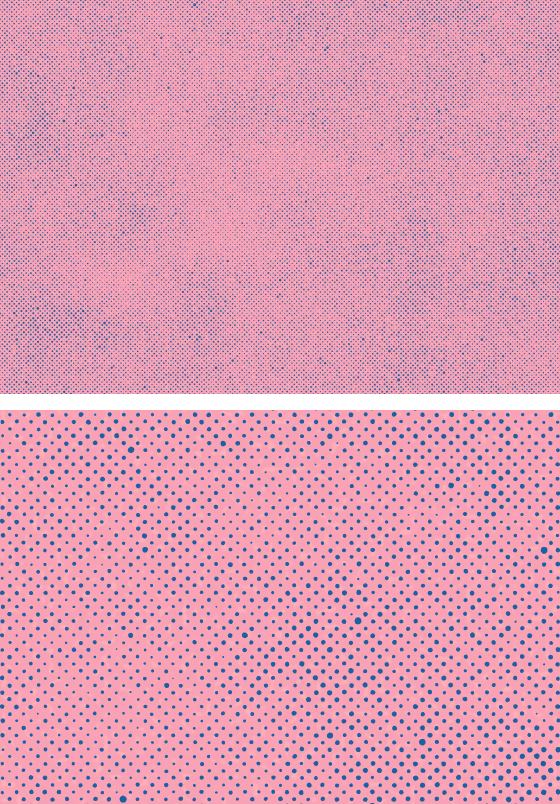
Top, the full canvas; bottom, a detail of the centre.
Give the GLSL for this pattern, as a Shadertoy shader.

```glsl
// Fine staggered halftone: small blue ink dots on pink paper.
// Two interleaved square lattices carry dots whose radius follows soft cloudy
// tone plus per-dot wear; sub-pixel samples keep the tiny dots smooth.

const float ROWS = 83.0;      // lattice cells down the canvas
const float DOT_RADIUS = 0.143; // mean radius, in cells
const int SAMPLES = 3;        // sub-samples along each pixel axis
const vec3 PAPER = vec3(0.98, 0.635, 0.71);
const vec3 FLECK = vec3(1.0, 0.72, 0.73);
const vec3 INK = vec3(0.10, 0.38, 0.63);

// Two independent random values in 0..1 for an integer cell
vec2 hash22(vec2 cell) {
    uvec2 v = uvec2(ivec2(cell)) * 1664525u + 1013904223u;
    v.x += v.y * 1664525u;
    v.y += v.x * 1664525u;
    v ^= v >> 16u;
    v.x += v.y * 1664525u;
    v.y += v.x * 1664525u;
    v ^= v >> 16u;
    return vec2(v & 65535u) / 65535.0;
}

float gradientDot(vec2 cell, vec2 corner, vec2 f) {
    float angle = 6.28318 * hash22(cell + corner).x;
    return dot(vec2(cos(angle), sin(angle)), f - corner);
}

// Gradient noise, roughly -0.7..0.7
float gradientNoise(vec2 p) {
    vec2 cell = floor(p), f = p - cell;
    vec2 u = f * f * f * (f * (f * 6.0 - 15.0) + 10.0);
    float low = mix(gradientDot(cell, vec2(0, 0), f), gradientDot(cell, vec2(1, 0), f), u.x);
    float high = mix(gradientDot(cell, vec2(0, 1), f), gradientDot(cell, vec2(1, 1), f), u.x);
    return mix(low, high, u.y);
}

float fbm(vec2 p) {
    float sum = 0.0, gain = 1.0;
    for (int i = 0; i < 4; i++) {
        sum += gain * gradientNoise(p);
        p = p * 2.03 + 17.0;
        gain *= 0.55;
    }
    return sum;
}

float softSpot(vec2 p, vec2 centre, vec2 size) {
    vec2 d = (p - centre) / size;
    return exp(-dot(d, d));
}

// Relative dot size: pale middle and lower left, heavier sides
float inkTone(vec2 p) {
    float tone = 1.09 + 0.28 * fbm(p * 4.5 + 31.0);
    tone -= 0.20 * softSpot(p, vec2(0.70, 0.50), vec2(0.25, 0.42));
    tone -= 0.22 * softSpot(p, vec2(0.26, 0.31), vec2(0.20, 0.09));
    tone -= 0.16 * softSpot(p, vec2(0.47, 0.79), vec2(0.14, 0.18));
    tone += 0.14 * softSpot(p, vec2(0.25, 0.18), vec2(0.15, 0.08));
    tone += 0.10 * softSpot(p, vec2(0.72, 0.70), vec2(0.09, 0.07));
    return tone;
}

// Coverage of one square lattice of worn dots
float dotLattice(vec2 p, float shift, float radius, float edge) {
    vec2 q = p + shift;
    vec2 cell = floor(q);
    vec2 seed = cell + shift * 614.0;
    vec2 wear = hash22(seed + 301.0);
    vec2 jitter = (hash22(seed + 907.0) - 0.5) * 0.07;
    float size = radius * mix(0.74, 1.24, wear.x);
    size *= 1.0 + 0.55 * smoothstep(0.975, 1.0, wear.y);
    size *= 1.0 - 0.45 * smoothstep(0.06, 0.0, wear.y);
    vec2 d = q - cell - 0.5 - jitter;
    float rough = 0.035 * gradientNoise(p * 5.0 + 80.0);
    return 1.0 - smoothstep(-edge, edge, length(d) + rough - size);
}

void mainImage(out vec4 fragColor, in vec2 fragCoord) {
    vec2 canvas = fragCoord / iResolution.y;
    float radius = DOT_RADIUS * clamp(inkTone(canvas), 0.55, 1.45);
    float edge = 0.5 * ROWS / (iResolution.y * float(SAMPLES));

    // Average the ink over the pixel
    float ink = 0.0;
    for (int j = 0; j < SAMPLES; j++) {
        for (int i = 0; i < SAMPLES; i++) {
            vec2 offset = (vec2(i, j) + 0.5) / float(SAMPLES) - 0.5;
            vec2 p = (fragCoord + offset) / iResolution.y * ROWS;
            ink += max(dotLattice(p, 0.0, radius, edge), dotLattice(p, 0.5, radius, edge));
        }
    }
    ink /= float(SAMPLES * SAMPLES);

    // Paper grain and pale flecks
    float grain = gradientNoise(canvas * 150.0 + 9.0);
    vec3 paper = mix(PAPER, FLECK, 0.6 * smoothstep(0.15, 0.5, grain));
    paper *= 1.0 + 0.012 * gradientNoise(canvas * 60.0 + 51.0);
    fragColor = vec4(mix(paper, INK, ink), 1.0);
}
```
